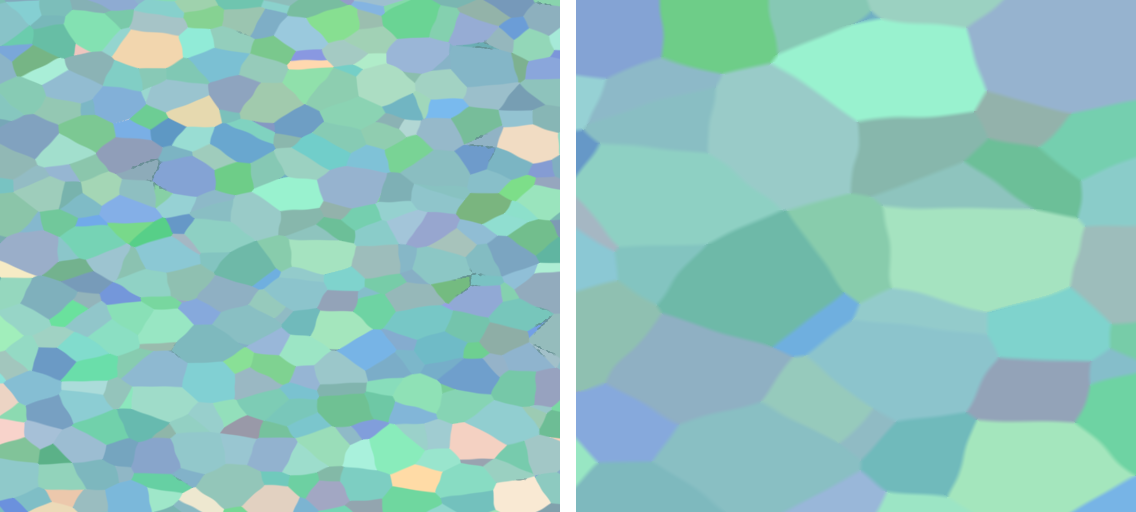
Left, the full canvas; right, a detail of the centre.
Reproduce this texture procedurally as a WebGL 1 fragment shader.

```glsl
precision highp float;

// Flat mosaic of wide, pastel crystal grains in teal, green, blue and peach.
// A weighted Voronoi (power) diagram on a stretched jittered grid gives the
// grains; the two strongest sites at each point are blended at their border.

uniform vec2 u_resolution;

// Grid cells per canvas height; fewer across makes the grains wide.
const vec2 GRAIN_DENSITY = vec2(14.4, 22.6);

vec3 hash3(vec2 p) {
    vec3 q = fract((p.xyx + 19.0) * vec3(0.1031, 0.1030, 0.0973));
    q += dot(q, q.yxz + 33.33);
    return fract((q.xxy + q.yzz) * q.zyx);
}

float cornerSlope(vec2 corner, vec2 offset) {
    float angle = 6.2832 * hash3(corner).x;
    return dot(vec2(cos(angle), sin(angle)), offset);
}

float gradientNoise(vec2 p) {
    vec2 i = floor(p);
    vec2 f = p - i;
    vec2 u = f * f * f * (f * (f * 6.0 - 15.0) + 10.0);
    vec2 e = vec2(1.0, 0.0);
    float low = mix(cornerSlope(i, f), cornerSlope(i + e, f - e), u.x);
    float high = mix(cornerSlope(i + e.yx, f - e.yx), cornerSlope(i + 1.0, f - 1.0), u.x);
    return mix(low, high, u.y);
}

// Picks a palette colour by area share, then varies it per grain.
vec3 grainColor(vec2 id) {
    float pick = hash3(id + 71.3).x;
    vec3 color = vec3(0.52, 0.76, 0.75);                       // teal
    color = pick > 0.29 ? vec3(0.56, 0.70, 0.76) : color;      // grey blue
    color = pick > 0.50 ? vec3(0.60, 0.85, 0.78) : color;      // mint
    color = pick > 0.69 ? vec3(0.46, 0.79, 0.60) : color;      // green
    color = pick > 0.845 ? vec3(0.47, 0.64, 0.82) : color;     // blue
    color = pick > 0.96 ? vec3(0.96, 0.84, 0.73) : color;      // peach
    vec3 tint = hash3(id + 137.7) - 0.5;
    float shade = hash3(id + 211.1).y - 0.5;
    return clamp(color + 0.15 * tint + 0.09 * shade, 0.0, 1.0);
}

void main() {
    vec2 uv = gl_FragCoord.xy / u_resolution.y;

    // A gentle warp bends the straight borders a little.
    vec2 p = uv * GRAIN_DENSITY;
    p += 0.07 * vec2(gradientNoise(p * 1.6), gradientNoise(p * 1.6 + 43.0));
    vec2 home = floor(p);

    // Find the two strongest sites; heavier sites grow larger grains.
    float nearest = 100.0;
    float second = 100.0;
    vec2 nearestId = home;
    vec2 secondId = home;
    vec2 nearestSite = p;
    vec2 secondSite = p;
    for (int y = -2; y <= 2; y++) {
        for (int x = -2; x <= 2; x++) {
            vec2 id = home + vec2(float(x), float(y));
            vec3 h = hash3(id);
            vec2 site = id + h.xy;
            vec2 away = p - site;
            float power = dot(away, away) - 0.75 * h.z * h.z;
            if (power < nearest) {
                second = nearest;
                secondId = nearestId;
                secondSite = nearestSite;
                nearest = power;
                nearestId = id;
                nearestSite = site;
            } else if (power < second) {
                second = power;
                secondId = id;
                secondSite = site;
            }
        }
    }

    // Distance to the border in canvas heights, used for a soft edge.
    float slope = 2.0 * length((secondSite - nearestSite) * GRAIN_DENSITY);
    float border = (second - nearest) / max(slope, 0.001);
    float softness = max(0.0021, 0.8 / u_resolution.y);
    float inside = smoothstep(-softness, softness, border);
    vec3 color = mix(grainColor(secondId), grainColor(nearestId), inside);

    // Rare ragged dark seams along a few borders.
    float seamArea = smoothstep(0.36, 0.44, gradientNoise(uv * 8.0 + 5.0));
    float ragged = border + 0.004 * gradientNoise(uv * 140.0);
    float seam = seamArea * (1.0 - smoothstep(0.0004, 0.0022, ragged));
    color = mix(color, vec3(0.36, 0.53, 0.54), 0.7 * seam);

    gl_FragColor = vec4(color, 1.0);
}
```
